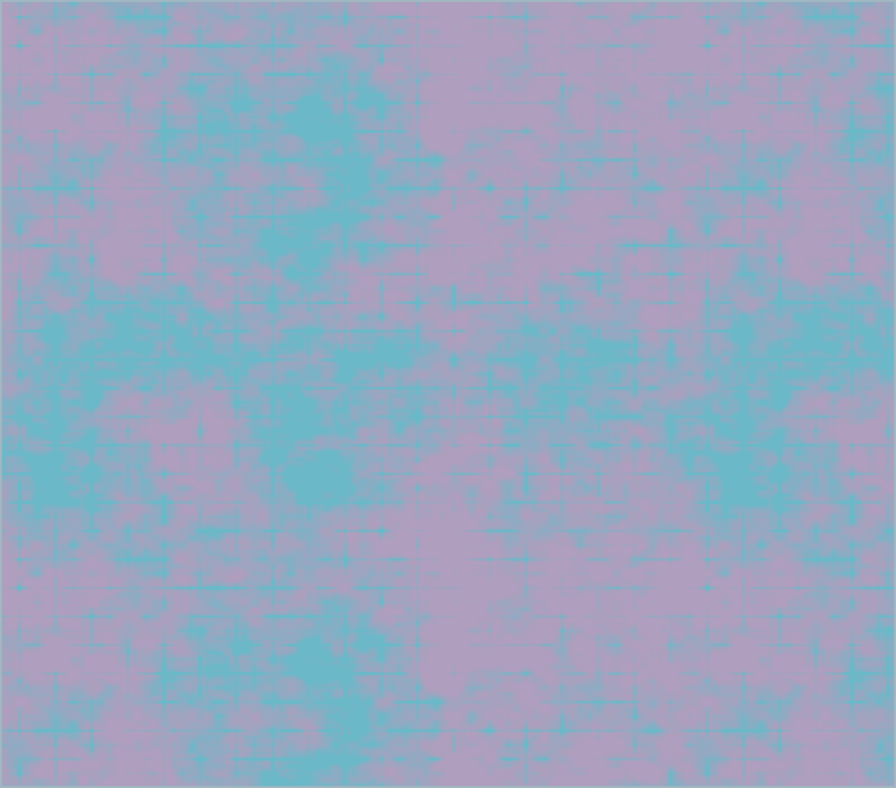
Reproduce this texture procedurally as a Shadertoy shader.

```glsl
// Mottled teal and mauve cloth: tiling value noise in several octaves makes
// soft clouds and grain, broken lattice lines and curled ridges add the weave.
// A quadratic tone curve turns the summed height into a two-colour blend.

float hash(vec2 cell, float seed) {
    vec3 q = fract(vec3(cell.xyx + seed * 17.3) * vec3(0.1031, 0.1030, 0.0973));
    q += dot(q, q.yzx + 33.33);
    return fract((q.x + q.y) * q.z);
}

// Value noise with "count" cells per tile; wraps at the tile edge.
float tileNoise(vec2 tileUv, float count, float seed) {
    vec2 p = tileUv * count;
    vec2 cell = floor(p);
    vec2 w = fract(p);
    w = w * w * (3.0 - 2.0 * w);
    vec2 lo = mod(cell, count);
    vec2 hi = mod(cell + 1.0, count);
    float bottom = mix(hash(lo, seed), hash(vec2(hi.x, lo.y), seed), w.x);
    float top = mix(hash(vec2(lo.x, hi.y), seed), hash(hi, seed), w.x);
    return mix(bottom, top, w.y);
}

// Zero mean and roughly unit deviation.
float octave(vec2 tileUv, float count, float seed) {
    return (tileNoise(tileUv, count, seed) - 0.5) * 4.65;
}

// Thin lines along the cell borders, x for upright and y for level ones.
vec2 latticeLines(vec2 p, float halfWidth) {
    vec2 d = abs(fract(p - 0.5) - 0.5);
    return 1.0 - smoothstep(vec2(0.2 * halfWidth), vec2(halfWidth), d);
}

float clothHeight(vec2 tileUv) {
    // Clouds and grain
    float h = 0.62 * octave(tileUv, 5.0, 1.0)
            + 0.45 * octave(tileUv, 9.0, 2.0)
            + 0.30 * octave(tileUv, 19.0, 3.0)
            + 0.38 * octave(tileUv, 38.0, 4.0)
            + 0.28 * octave(tileUv, 76.0, 5.0);

    // Curled ridges
    float curl = abs(tileNoise(tileUv, 38.0, 6.0) - 0.5);
    h += 0.45 * (1.0 - smoothstep(0.0, 0.12, curl));

    // Broken threads, coarse and fine
    vec2 breaks = vec2(tileNoise(tileUv, 38.0, 7.0), tileNoise(tileUv, 38.0, 8.0));
    breaks = smoothstep(0.25, 0.8, breaks);
    vec2 coarse = latticeLines(tileUv * 19.0, 0.09) * breaks;
    vec2 fine = latticeLines(tileUv * 38.0, 0.15) * breaks.yx;
    h += dot(coarse, vec2(1.0, 1.35)) + dot(fine, vec2(0.4, 0.5));
    return h - 0.25;
}

void mainImage(out vec4 fragColor, in vec2 fragCoord) {
    vec2 uv = fragCoord / iResolution.y;
    float aspect = iResolution.x / iResolution.y;
    vec2 tileUv = uv / vec2(0.873, 0.688) + vec2(0.13, 0.21);

    // Tone curve: mostly mauve, with rarer saturated teal
    float h = max(clothHeight(tileUv), -2.0);
    float teal = clamp(0.24 + 0.30 * h + 0.05 * h * h, 0.0, 1.0);
    vec3 color = mix(vec3(0.685, 0.62, 0.74), vec3(0.42, 0.722, 0.785), teal);

    // Pale hairline round the canvas
    vec2 inset = min(uv, vec2(aspect, 1.0) - uv);
    float border = 1.0 - smoothstep(0.0015, 0.0035, min(inset.x, inset.y));
    color = mix(color, vec3(0.63, 0.72, 0.76), border);

    fragColor = vec4(color, 1.0);
}
```
